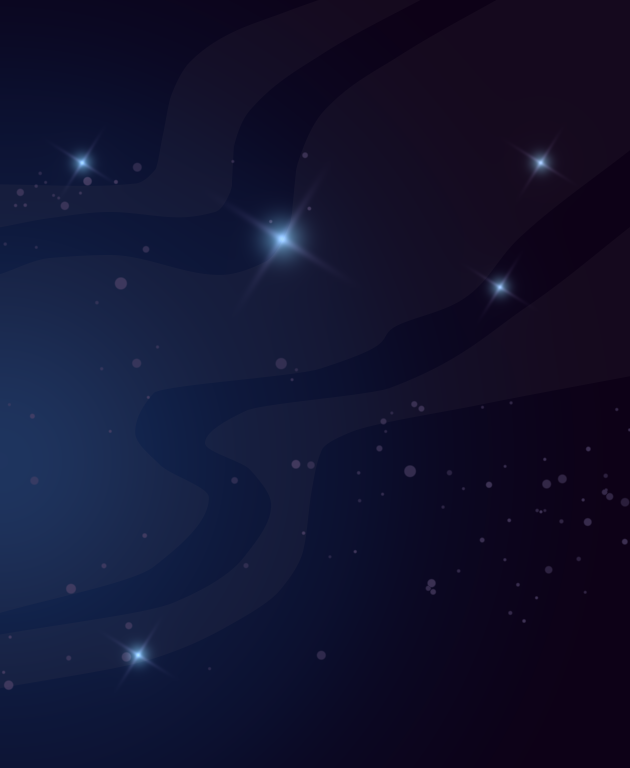
Write a WebGL 2 fragment shader that draws this background.

```glsl
#version 300 es
precision highp float;

#define KNOTS 10
#define DOTS 100
#define RIBBON_ALPHA 0.09
#define DOT_ALPHA 0.8
#define GLOW_CENTER vec2(0.0, 0.40)
#define RIBBON_TINT vec3(0.42, 0.36, 0.38)
#define DOT_TINT vec3(0.31, 0.26, 0.41)
#define STAR_TINT vec3(0.36, 0.57, 0.62)
#define RAY_TINT vec3(0.42, 0.36, 0.50)

uniform vec2 u_resolution;
out vec4 fragColor;

float hash(int index, int channel) {
    uint h = uint(index) * 747796405u + uint(channel) * 2891336453u + 9176u;
    h = (h ^ (h >> 16u)) * 2246822519u;
    h = (h ^ (h >> 13u)) * 3266489917u;
    return float((h ^ (h >> 16u)) >> 8u) / 16777216.0;
}

float secant(vec2 a, vec2 b) { return (b.y - a.y) / (b.x - a.x); }

// Harmonic mean keeps the spline free of overshoot
float tangent(float s, float t) { return s * t > 0.0 ? 2.0 * s * t / (s + t) : 0.0; }

// Monotone cubic spline: knot.x is the parameter, knot.y the value
float spline(float t, vec2 knot[KNOTS]) {
    t = clamp(t, knot[0].x, knot[KNOTS - 1].x);
    int i = 0;
    for (int j = 1; j < KNOTS - 1; j++) if (t >= knot[j].x) i = j;
    vec2 a = knot[i], b = knot[i + 1];
    float s = secant(a, b), w = b.x - a.x, u = (t - a.x) / w;
    float m0 = i > 0 ? tangent(secant(knot[i - 1], a), s) : s;
    float m1 = i < KNOTS - 2 ? tangent(s, secant(b, knot[i + 2])) : s;
    float v = 1.0 - u;
    return mix(a.y, b.y, u * u * (3.0 - 2.0 * u)) + w * u * v * (m0 * v - m1 * u);
}

// Antialiased coverage of the positive side
float coverage(float d) {
    float slope = max(length(vec2(dFdx(d), dFdy(d))), 1e-5);
    return clamp(d / slope + 0.5, 0.0, 1.0);
}

float ribbons(vec2 p) {
    // Upper edges: height as a function of x
    float crest = spline(p.x, vec2[KNOTS](
        vec2(0.0, 0.760), vec2(0.117, 0.758), vec2(0.176, 0.761), vec2(0.202, 0.779), vec2(0.212, 0.824),
        vec2(0.223, 0.876), vec2(0.247, 0.919), vec2(0.299, 0.956), vec2(0.365, 0.982), vec2(0.443, 1.01)));
    float trough = spline(p.x, vec2[KNOTS](
        vec2(0.0, 0.704), vec2(0.065, 0.716), vec2(0.143, 0.724), vec2(0.234, 0.717), vec2(0.280, 0.724),
        vec2(0.301, 0.753), vec2(0.305, 0.811), vec2(0.326, 0.857), vec2(0.417, 0.928), vec2(0.566, 1.01)));
    float shore = spline(p.x, vec2[KNOTS](
        vec2(0.0, 0.643), vec2(0.065, 0.664), vec2(0.143, 0.668), vec2(0.286, 0.642), vec2(0.345, 0.659),
        vec2(0.378, 0.711), vec2(0.387, 0.785), vec2(0.423, 0.857), vec2(0.521, 0.928), vec2(0.664, 1.01)));
    // Lower edges: x as a function of height
    float bank = spline(p.y, vec2[KNOTS](
        vec2(0.199, -0.01), vec2(0.262, 0.200), vec2(0.352, 0.272), vec2(0.395, 0.208), vec2(0.437, 0.176),
        vec2(0.488, 0.200), vec2(0.520, 0.417), vec2(0.615, 0.610), vec2(0.688, 0.674), vec2(0.812, 0.83)));
    bank -= 0.035 * exp(-pow((p.y - 0.575) / 0.02, 2.0));
    float stream = spline(p.y, vec2[KNOTS](
        vec2(0.172, -0.01), vec2(0.215, 0.225), vec2(0.275, 0.318), vec2(0.342, 0.353), vec2(0.388, 0.326),
        vec2(0.423, 0.267), vec2(0.465, 0.320), vec2(0.495, 0.508), vec2(0.600, 0.685), vec2(0.712, 0.83)));
    float delta = spline(p.y, vec2[KNOTS](
        vec2(0.102, -0.01), vec2(0.141, 0.195), vec2(0.186, 0.299), vec2(0.232, 0.365), vec2(0.284, 0.395),
        vec2(0.362, 0.406), vec2(0.414, 0.419), vec2(0.437, 0.456), vec2(0.473, 0.625), vec2(0.512, 0.83)));
    float top = coverage(crest - p.y) * coverage(p.y - trough);
    float middle = coverage(shore - p.y) * coverage(bank - p.x);
    float bottom = coverage(p.x - stream) * coverage(delta - p.x);
    return min(top + middle + bottom, 1.0);
}

vec3 sky(vec2 p) {
    float r = length(p - GLOW_CENTER);
    vec3 c = mix(vec3(0.09, 0.19, 0.37), vec3(0.055, 0.10, 0.24), smoothstep(0.0, 0.35, r));
    c = mix(c, vec3(0.04, 0.04, 0.15), smoothstep(0.25, 0.62, r));
    return mix(c, vec3(0.05, 0.005, 0.09), smoothstep(0.45, 0.82, r));
}

// Soft glow with two crossed, tapering rays
vec3 star(vec2 p, vec2 center, float radius) {
    vec2 d = (p - center) / radius, axis = vec2(0.53, 0.848);
    vec2 q = vec2(dot(d, axis), dot(d, vec2(axis.y, -axis.x)));
    vec2 taper = pow(max(1.0 - abs(q) / 3.0, 0.0), vec2(2.0));
    vec2 beam = taper * exp(-pow(q.yx / 0.11, vec2(2.0)));
    float r = length(d);
    float glow = 0.65 * exp(-3.0 * r * r) + 0.3 * exp(-20.0 * r * r) + 0.06 * exp(-1.2 * r);
    return STAR_TINT * glow + RAY_TINT * 0.3 * (beam.x + beam.y);
}

// Scattered dots: a tall field on the left, a low band on the right
float dots(vec2 p) {
    float pixel = 1.0 / u_resolution.y, cover = 0.0;
    for (int i = 0; i < DOTS; i++) {
        vec2 h = vec2(hash(i, 1), hash(i, 2));
        vec2 center = i % 2 == 0 ? vec2(0.43 * h.x, 0.10 + 0.70 * h.y)
                                 : vec2(0.82 - 0.36 * h.x, 0.19 + 0.29 * h.y);
        if (i % 10 == 0) center = vec2(0.02, 0.73) + 0.1 * h * vec2(1.0, 0.5);
        float size = mix(0.0018, 0.008, pow(hash(i, 3), 3.0));
        float alpha = mix(0.55, 1.0, hash(i, 4));
        cover = max(cover, alpha * smoothstep(pixel, -pixel, length(p - center) - size));
    }
    return cover;
}

void main() {
    vec2 p = gl_FragCoord.xy / u_resolution.y;
    vec3 color = mix(sky(p), RIBBON_TINT, RIBBON_ALPHA * ribbons(p));
    color = mix(color, DOT_TINT, DOT_ALPHA * dots(p));
    color += star(p, vec2(0.367, 0.689), 0.046) + star(p, vec2(0.180, 0.147), 0.023);
    color += star(p, vec2(0.107, 0.788), 0.022) + star(p, vec2(0.704, 0.788), 0.022);
    color += star(p, vec2(0.651, 0.626), 0.022);
    fragColor = vec4(color, 1.0);
}
```
